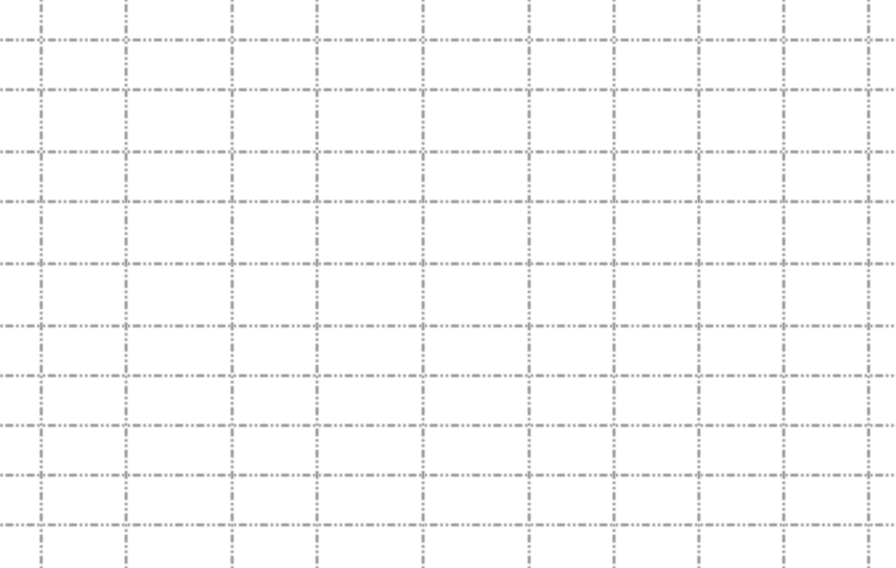
A Shadertoy shader for this pattern:

```glsl
// Grey dash-dot-dot grid lines on white, with columns and rows of two widths.

// Lengths are fractions of the canvas height; the layout starts at the top left.
const vec2 FIRST_LINE = vec2(0.0726, 0.0704);
const vec2 GRID_STEP = vec2(0.03735, 0.02189);
const int LINE_COUNT = 10;
const float NARROW_CELL = 4.0;      // in grid steps; wide cells add one
const float DASH_PERIOD = 0.03735;
const float LINE_WIDTH = 0.0050;
const float SOFTNESS = 0.0028;
const vec3 PAPER = vec3(1.0);
const vec3 INK = vec3(0.58);

// Line offset in grid steps; the second, fourth and fifth cells are wide.
float lineOffset(int index) {
    float i = float(index);
    return NARROW_CELL * i + step(2.0, i) + step(4.0, i) + step(5.0, i);
}

// Signed depth inside a dash or dot, with zero midway between the two dots.
float dashDepth(float along) {
    float unit = DASH_PERIOD / 24.0;
    float u = abs(fract(along / DASH_PERIOD + 0.5) - 0.5) * 24.0;
    float dotDepth = 1.5 - abs(u - 3.0);
    float strokeDepth = u - 7.5;
    return max(dotDepth, strokeDepth) * unit;
}

float coverage(float depth, float blur) {
    return smoothstep(-blur, blur, depth);
}

void mainImage(out vec4 fragColor, in vec2 fragCoord) {
    vec2 p = vec2(fragCoord.x, iResolution.y - fragCoord.y) / iResolution.y;
    p -= FIRST_LINE;
    float blur = max(SOFTNESS, 0.75 / iResolution.y);

    // Distance to the nearest vertical line (x) and horizontal line (y)
    vec2 nearest = vec2(1e3);
    for (int i = 0; i < LINE_COUNT; i++) {
        nearest = min(nearest, abs(p - GRID_STEP * lineOffset(i)));
    }

    // Each line is broken along its own direction
    float vertical = coverage(0.5 * LINE_WIDTH - nearest.x, blur)
                   * coverage(dashDepth(p.y), blur);
    float horizontal = coverage(0.5 * LINE_WIDTH - nearest.y, blur)
                     * coverage(dashDepth(p.x), blur);

    fragColor = vec4(mix(PAPER, INK, max(vertical, horizontal)), 1.0);
}
```
